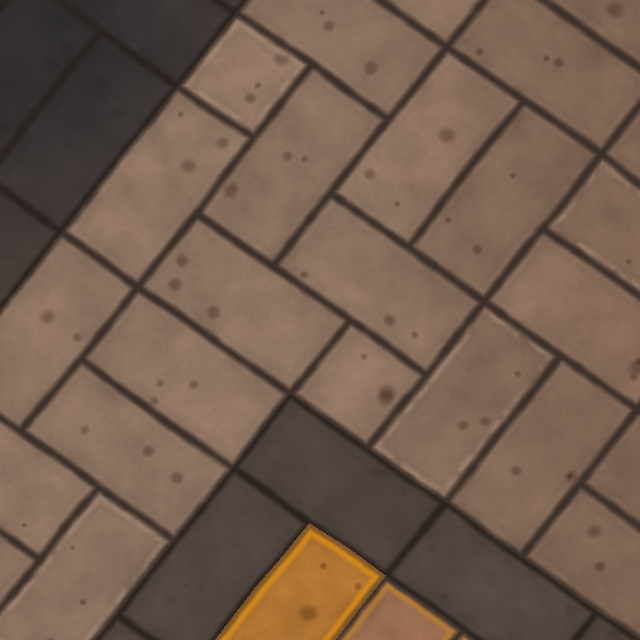
Give the GLSL for this texture, as a WebGL 2 fragment shader.

```glsl
#version 300 es
precision highp float;
// Worn tan pavers in a slanted basket weave, with charcoal bands and a yellow inlay.

#define ORIGIN vec2(0.306, 0.332)
#define STEP_RIGHT vec2(0.1198, 0.0846)
#define STEP_DOWN vec2(-0.0911, 0.1146)
#define JOINT_WIDTH 0.022
#define JOINT_SOFT 0.055
#define CORNER 0.035
#define TAN vec3(0.555, 0.450, 0.378)
#define DARK vec3(0.315, 0.265, 0.243)
#define CHARCOAL vec3(0.195, 0.182, 0.186)
#define YELLOW vec3(0.680, 0.450, 0.200)
#define PAINT vec3(0.840, 0.540, 0.080)
#define JOINT vec3(0.235, 0.190, 0.170)

uniform vec2 u_resolution;
out vec4 fragColor;

float hash(vec2 p) {
  return fract(sin(dot(p, vec2(127.1, 311.7))) * 43758.5453);
}

float noise(vec2 p) {
  vec2 i = floor(p), f = fract(p);
  f = f * f * (3.0 - 2.0 * f);
  return mix(mix(hash(i), hash(i + vec2(1, 0)), f.x),
             mix(hash(i + vec2(0, 1)), hash(i + vec2(1, 1)), f.x), f.y);
}

float fbm(vec2 p) {
  float sum = 0.0, gain = 0.5;
  for (int k = 0; k < 4; k++) {
    sum += gain * noise(p);
    p = p * 2.03 + 17.0;
    gain *= 0.5;
  }
  return sum;
}

// Bricks are returned as (corner, size) in grid cells.
vec4 lying(vec2 c, float start) { return vec4(c.x - mod(c.x - start, 2.0), c.y, 2, 1); }
vec4 upright(vec2 c, float start) { return vec4(c.x, c.y - mod(c.y - start, 2.0), 1, 2); }

bool evenBlock(vec2 c) {
  vec2 block = floor(c * 0.5);
  return mod(block.x + block.y, 2.0) < 0.5;
}

bool inCharcoal(vec2 c) { return c.x < -1.0 && c.y < 3.0; }
bool inBand(vec2 c) { return (c.y == 1.0 && c.x >= 2.0) || (c.x == 2.0 && c.y >= 2.0); }
bool inInlay(vec2 c) { return c.x >= 3.0 && c.y >= 2.0; }

vec4 brickAt(vec2 c) {
  if (inCharcoal(c)) return c.y < -1.0 ? lying(c, 1.0) : upright(c, 1.0);
  if (c.x >= 2.0 && c.y >= 1.0) return c.y == 1.0 ? lying(c, 0.0) : upright(c, 0.0);
  if (c.y >= 1.0) {
    if (c.y >= 3.0 && c.x < 1.0) return lying(c, 1.0);
    return evenBlock(c - vec2(0, 1)) ? lying(c, 0.0) : upright(c, 1.0);
  }
  // One displaced brick leaves two half bricks in the weave
  if (c.x == 0.0 && (c.y == -1.0 || c.y == -2.0)) return upright(c, 0.0);
  if (c == vec2(-1, -2) || c == vec2(2, 0)) return vec4(c, 1, 1);
  if (c.y == 0.0 && (c.x == 0.0 || c.x == 1.0)) return lying(c, 0.0);
  return evenBlock(c - vec2(1, -3)) ? upright(c, 1.0) : lying(c, 1.0);
}

void main() {
  vec2 q = gl_FragCoord.xy / u_resolution;
  q.y = 1.0 - q.y;
  vec2 p = inverse(mat2(STEP_RIGHT, STEP_DOWN)) * (q - ORIGIN);
  p += 0.035 * (vec2(noise(p * 1.7), noise(p * 1.7 + 40.0)) - 0.5);
  vec2 cell = floor(p);
  vec4 brick = brickAt(cell);
  vec2 id = brick.xy;
  float tone = hash(id + 3.7);

  // Depth inside the rounded brick outline
  vec2 local = p - id - 0.5 * brick.zw;
  vec2 edge = abs(local) - 0.5 * brick.zw + JOINT_WIDTH + CORNER;
  float depth = CORNER - length(max(edge, 0.0)) - min(max(edge.x, edge.y), 0.0);

  // Brick colour by zone
  bool inlay = inInlay(cell);
  bool yellow = inlay && cell.x == 3.0;
  bool dark = inBand(cell) || inCharcoal(cell);
  vec3 color = TAN * (0.95 + 0.09 * tone);
  color *= 1.0 - vec3(0.08, 0.11, 0.12) * smoothstep(0.45, 1.0, q.x);
  if (inBand(cell)) color = DARK * (0.96 + 0.10 * tone);
  if (inCharcoal(cell)) color = mix(CHARCOAL, DARK, smoothstep(0.1, 0.45, length(q)) * (0.4 + 0.5 * tone));
  if (yellow) color = YELLOW;
  else if (inlay) color = vec3(0.59, 0.42, 0.31);

  // Soft mottling and fine grain
  float mottle = fbm(p * 3.1 + tone * 20.0) - 0.47;
  float grain = noise(q * 210.0) - 0.5;
  color *= 1.0 + 0.22 * mottle + 0.035 * grain;
  color *= 0.92 + 0.08 * smoothstep(0.0, 0.2, depth);

  // Rusty stains scattered over each brick
  for (int k = 0; k < 3; k++) {
    vec2 seed = id * 1.3 + float(k) * 9.1;
    vec2 at = (vec2(hash(seed), hash(seed + 5.3)) - 0.5) * brick.zw * 0.8;
    float radius = 0.03 + 0.08 * hash(seed + 2.9);
    float spot = 1.0 - smoothstep(0.3, 1.2, length(local - at) / radius + 0.5 * mottle);
    color *= 1.0 - spot * (dark ? 0.08 : 0.24) * vec3(0.85, 1.0, 1.05);
  }

  // Pale worn rims, or paint left on the inlay rims
  float rim = smoothstep(0.01, 0.05, depth) * (1.0 - smoothstep(0.06, 0.12, depth));
  bool worn = id == vec2(-1, -2) || id == vec2(3, -1) || id == vec2(1, 3) || id == vec2(3, -3);
  float chips = smoothstep(0.25, 0.6, fbm(p * 6.0 + 8.0));
  float pale = worn ? 0.45 : (dark ? 0.03 : 0.13);
  color = mix(color, vec3(0.70, 0.59, 0.50), rim * pale * chips);
  if (inlay) color = mix(color, PAINT, rim * (yellow ? 0.9 : 0.45));

  // Sunken joints
  vec3 gap = dark ? JOINT * 0.72 : JOINT;
  if (yellow) gap = mix(JOINT, PAINT, 0.4);
  float face = smoothstep(-0.02, JOINT_SOFT, depth + 0.02 * (noise(p * 9.0) - 0.5));
  fragColor = vec4(mix(gap, color, face), 1.0);
}
```
